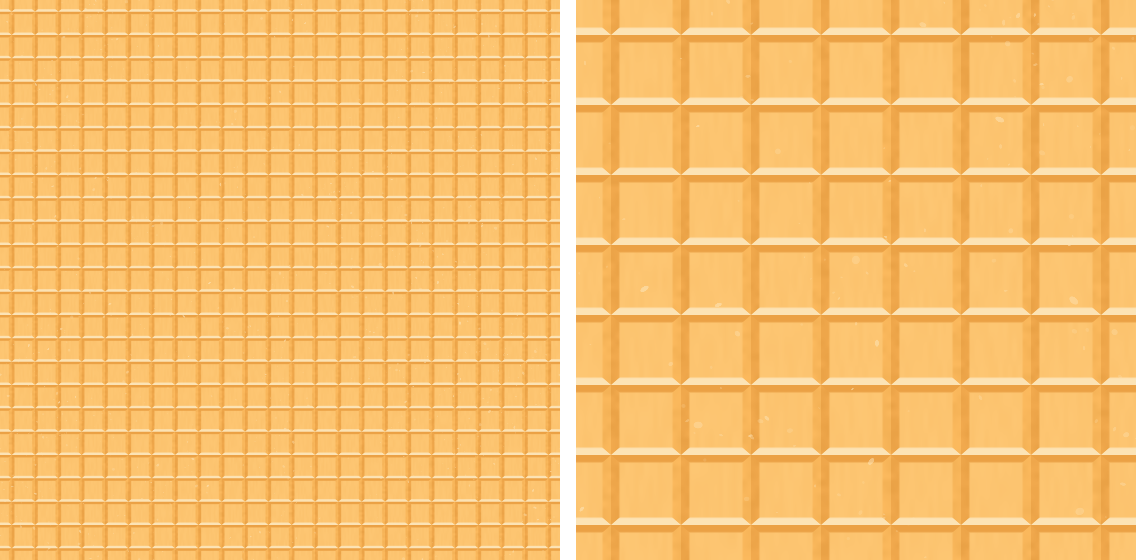
Left: the whole. Right: its middle third, enlarged.
Give the GLSL for this pattern, as a WebGL 2 fragment shader.

```glsl
#version 300 es
precision highp float;

uniform vec2 u_resolution;
out vec4 fragColor;

const float REPEATS = 24.0;

vec3 hash3(vec2 p) {
  vec3 q = fract(p.xyx * vec3(0.1031, 0.1030, 0.0973));
  q += dot(q, q.yxz + 33.33);
  return fract((q.xxy + q.yzz) * q.zyx);
}

// Value noise that wraps after a whole number of lattice cells
float wrapNoise(vec2 uv, vec2 period) {
  vec2 p = uv * period;
  vec2 cell = floor(p);
  vec2 f = fract(p);
  f = f * f * (3.0 - 2.0 * f);
  float a = hash3(mod(cell, period)).x;
  float b = hash3(mod(cell + vec2(1, 0), period)).x;
  float c = hash3(mod(cell + vec2(0, 1), period)).x;
  float d = hash3(mod(cell + vec2(1, 1), period)).x;
  return mix(mix(a, b, f.x), mix(c, d, f.x), f.y);
}

// Sparse elongated crumbs, gathered in loose clusters
float crumbs(vec2 uv, float count, float pixel) {
  vec2 p = uv * count;
  float aa = pixel * count;
  float cover = 0.0;
  for (int y = -1; y <= 1; y++) {
    for (int x = -1; x <= 1; x++) {
      vec2 cell = floor(p) + vec2(x, y);
      vec2 id = mod(cell, count);
      vec3 place = hash3(id + 7.0);
      vec3 look = hash3(id + 91.0);
      float cluster = wrapNoise(id / count, vec2(12.0));
      float present = step(place.z, 0.28 * cluster * cluster);
      float angle = 6.2832 * look.x;
      vec2 along = vec2(cos(angle), sin(angle));
      vec2 d = p - cell - place.xy;
      d = vec2(dot(d, along), dot(d, vec2(-along.y, along.x)) * (1.0 + look.y));
      float radius = mix(0.06, 0.22, look.z * look.z);
      float spot = 1.0 - smoothstep(-0.5 * aa, 0.5 * aa, length(d) - radius);
      cover = max(cover, present * spot * mix(0.35, 0.8, look.y));
    }
  }
  return cover;
}

void main() {
  vec2 uv = gl_FragCoord.xy / u_resolution;
  float pixel = 1.0 / min(u_resolution.x, u_resolution.y);
  float aa = pixel * REPEATS;

  vec3 face = vec3(0.99, 0.77, 0.44);
  vec3 halfShade = vec3(0.97, 0.71, 0.35);
  vec3 shade = vec3(0.92, 0.63, 0.27);
  vec3 cream = vec3(0.99, 0.89, 0.71);

  // Position relative to the nearest grid ridge, in repeats
  vec2 p = fract(uv * REPEATS) - 0.5;
  vec2 ridge = abs(p);
  vec2 halfWidth = vec2(0.12, 0.105);

  // Upright bevels: soft shade on the left, deeper on the right
  float mottle = wrapNoise(uv, vec2(192.0, 240.0)) - 0.5;
  vec3 upright = mix(halfShade, mix(halfShade, shade, 0.75),
                     smoothstep(-0.5 * aa, 0.5 * aa, p.x));
  upright += 0.035 * mottle;

  // Level bevels: cream above the ridge line, shade below
  vec3 level = mix(shade, cream, smoothstep(-0.5 * aa, 0.5 * aa, p.y));

  // The two bevel pairs meet in mitred corners
  float soft = 0.012 + 0.5 * aa;
  vec2 bevel = 1.0 - smoothstep(-soft, soft, ridge - halfWidth);
  float mitre = ridge.x / halfWidth.x - ridge.y / halfWidth.y;
  float mitreSoft = 0.7 * aa / halfWidth.y;
  float levelWins = smoothstep(-mitreSoft, mitreSoft, mitre);

  // Fine upright grain in the pocket floor
  float grain = wrapNoise(uv, vec2(360.0, 72.0)) - 0.5;
  vec3 color = face + vec3(0.008, 0.016, 0.022) * grain;
  color = mix(color, upright, bevel.x);
  color = mix(color, level, bevel.y * levelWins);

  // Pale crumbs and tiny specks over everything
  float specks = max(crumbs(uv, 72.0, pixel), 0.6 * crumbs(uv, 120.0, pixel));
  color = mix(color, cream, 0.75 * specks);

  fragColor = vec4(color, 1.0);
}
```
